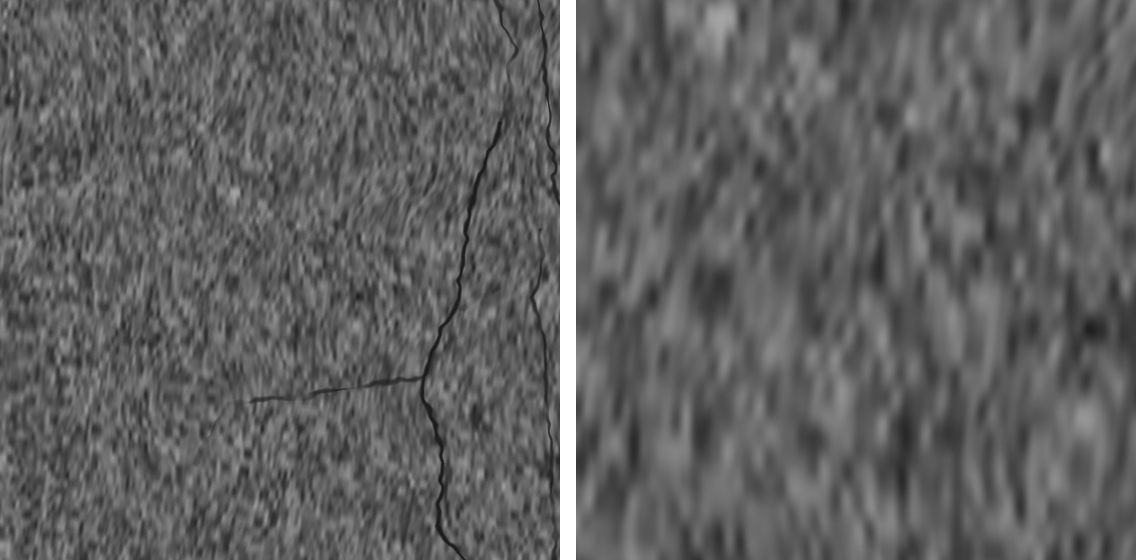
Left: the whole. Right: its middle third, enlarged.
Give the GLSL for this texture, as a three.js fragment shader.

```glsl
// Grey weathered stone: fine grain stretched upright, with jagged dark cracks.
// The grain sums sheared layers of value noise; the cracks are chains of
// line segments whose distance field is bent and broken up by noise.

varying vec2 vUv;

const float STONE_GREY = 0.372;
const float CRACK_GREY = 0.10;

float hash(vec2 p) {
  return fract(sin(dot(p, vec2(127.1, 311.7))) * 43758.5453);
}

// Smooth value noise, centred on zero
float noise(vec2 p) {
  vec2 cell = floor(p);
  vec2 f = fract(p);
  f = f * f * (3.0 - 2.0 * f);
  float low = mix(hash(cell), hash(cell + vec2(1.0, 0.0)), f.x);
  float high = mix(hash(cell + vec2(0.0, 1.0)), hash(cell + 1.0), f.x);
  return mix(low, high, f.y) - 0.5;
}

// Noise with its columns leaning sideways by the given slope
float leaningNoise(vec2 p, float slope, vec2 frequency) {
  return noise(vec2(p.x - slope * p.y, p.y + slope * p.x) * frequency + 17.0);
}

// Upright flecks in two sizes, over broad faint mottling
float stoneGrain(vec2 p) {
  vec2 bent = p + vec2(0.025 * noise(p * 7.0 + 3.0), 0.02 * noise(p * 11.0 + 8.0));
  float fine = leaningNoise(bent, 0.13, vec2(158.0, 60.0));
  float medium = leaningNoise(bent, -0.07, vec2(117.0, 43.0));
  float mottle = noise(p * vec2(34.0, 22.0) + 41.0);
  float contrast = 1.0 + 0.35 * noise(p * 9.0 + 60.0);
  return contrast * (0.235 * fine + 0.21 * medium) + 0.08 * mottle;
}

float segmentDistance(vec2 p, vec2 a, vec2 b) {
  vec2 along = b - a;
  float t = clamp(dot(p - a, along) / dot(along, along), 0.0, 1.0);
  return length(p - a - along * t);
}

// Distance to a chain of three segments
float chainDistance(vec2 p, vec2 a, vec2 b, vec2 c, vec2 d) {
  float ends = min(segmentDistance(p, a, b), segmentDistance(p, c, d));
  return min(ends, segmentDistance(p, b, c));
}

// Soft dark line that thins and thickens along its length
float crackLine(vec2 p, float dist, float width, float strength) {
  float varied = width * (1.0 + 0.9 * noise(p * 38.0 + 5.0));
  return strength * (1.0 - smoothstep(0.15 * varied, varied, dist));
}

float cracks(vec2 p) {
  // Jagged displacement shared by every crack
  vec2 q = p + 0.016 * vec2(noise(p * 24.0), noise(p * 24.0 + 31.0));
  q += 0.007 * vec2(noise(p * 70.0 + 9.0), noise(p * 70.0 + 53.0));
  float gaps = smoothstep(-0.28, 0.12, noise(p * vec2(30.0, 26.0) + 77.0));

  // Main crack, down from the upper right
  vec2 bend = vec2(0.832, 0.52);
  vec2 fork = vec2(0.814, 0.447);
  vec2 elbow = vec2(0.750, 0.325);
  vec2 top = vec2(0.892, 0.78);
  float upper = chainDistance(q, top, vec2(0.834, 0.62), bend, fork);
  float lower = chainDistance(q, elbow, vec2(0.787, 0.17), vec2(0.785, 0.055), vec2(0.85, -0.02));
  float trunk = min(min(upper, lower), segmentDistance(q, fork, elbow));
  float dark = crackLine(p, trunk, 0.0068, 0.95);

  // Thin cracks near the right edge
  float tip = chainDistance(q, vec2(0.88, 1.02), vec2(0.915, 0.91), vec2(0.912, 0.85), top);
  float edge = chainDistance(q, vec2(0.957, 1.02), vec2(0.972, 0.89), vec2(0.980, 0.75), vec2(1.0, 0.615));
  float rim = chainDistance(q, vec2(0.970, 0.585), vec2(0.957, 0.46), vec2(0.982, 0.25), vec2(0.990, -0.02));
  dark = max(dark, crackLine(p, edge, 0.0055, 0.8));
  dark = max(dark, crackLine(p, min(tip, rim), 0.005, 0.35 + 0.4 * gaps));

  // Faint broken branches to the left and right
  float branch = chainDistance(q, elbow, vec2(0.60, 0.302), vec2(0.41, 0.28), vec2(0.35, 0.17));
  float spur = segmentDistance(q, fork, vec2(0.892, 0.48));
  dark = max(dark, crackLine(p, min(branch, spur), 0.006, 0.15 + 0.5 * gaps));
  return dark;
}

void main() {
  float grey = STONE_GREY + stoneGrain(vUv);
  grey = mix(grey, CRACK_GREY, cracks(vUv));
  gl_FragColor = vec4(vec3(clamp(grey, 0.0, 1.0)), 1.0);
}
```
